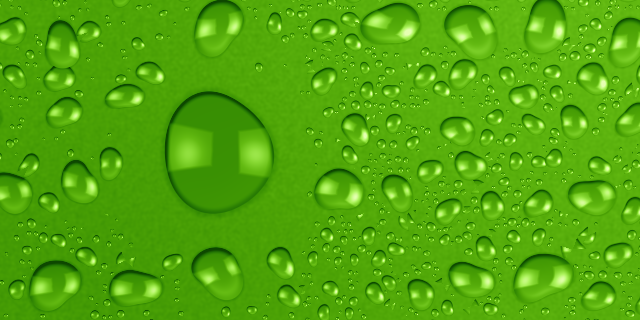
A WebGL 1 fragment shader for this texture:

```glsl
precision highp float;
// Water drops of many sizes beaded on a grained, softly lit green surface.
uniform vec2 u_resolution;

const vec2 HERO_CENTRE = vec2(0.675, 0.52);
const float HERO_RADIUS = 0.185;
const float SMALLEST_CELL = 0.022;
const float CELL_GROWTH = 1.85;
const float WARP = 0.045;
const float GRAIN = 0.75;
const float RIM_DEPTH = 2.5;
const vec3 SHADE = vec3(0.05, 0.28, 0.00);
const vec3 DEEP = vec3(0.13, 0.45, 0.01);
const vec3 DARK = vec3(0.22, 0.56, 0.01);
const vec3 LEAF = vec3(0.30, 0.64, 0.02);
const vec3 FRESH = vec3(0.39, 0.73, 0.07);
const vec3 LIME = vec3(0.53, 0.85, 0.20);
const vec3 PALE = vec3(0.69, 0.96, 0.38);
const vec3 GLINT = vec3(0.90, 1.00, 0.70);

vec2 hash(vec2 p) {
  vec3 q = fract(p.xyx * vec3(0.1031, 0.1030, 0.0973));
  q += dot(q, q.yzx + 33.33);
  return fract((q.xx + q.yz) * q.zy);
}

float corner(vec2 cell, vec2 f, vec2 o) {
  return dot(hash(cell + o) * 2.0 - 1.0, f - o);
}

float gradientNoise(vec2 p) {
  vec2 i = floor(p), f = p - i, s = f * f * (3.0 - 2.0 * f), e = vec2(1.0, 0.0);
  return mix(mix(corner(i, f, e.yy), corner(i, f, e.xy), s.x),
             mix(corner(i, f, e.yx), corner(i, f, e.xx), s.x), s.y);
}

// Tone 0..5 walks the main greens, with a shade below and a glint above
vec3 greenRamp(float t) {
  vec3 c = mix(SHADE, DEEP, clamp(t + 1.0, 0.0, 1.0));
  c = mix(c, DARK, clamp(t, 0.0, 1.0));
  c = mix(c, LEAF, clamp(t - 1.0, 0.0, 1.0));
  c = mix(c, FRESH, clamp(t - 2.0, 0.0, 1.0));
  c = mix(c, LIME, clamp(t - 3.0, 0.0, 1.0));
  c = mix(c, PALE, clamp(t - 4.0, 0.0, 1.0));
  return mix(c, GLINT, clamp(t - 5.0, 0.0, 1.0));
}

// A drop is: local position (edge at length 1), radius, random value
vec4 lobedDrop(vec2 p, vec2 centre, float r, vec2 rnd, float lobing) {
  vec2 u = (p - centre) / r + 1e-5;
  float a = atan(u.y, u.x);
  float lobe = 1.0 - lobing * (0.5 + 0.5 * cos(2.0 * a + 6.28 * rnd.x))
             - 0.4 * lobing * (0.5 + 0.5 * cos(3.0 * a + 6.28 * rnd.y));
  return vec4(u / lobe, r * lobe, rnd.y);
}

vec4 heroDrop(vec2 p) {
  return lobedDrop(p, HERO_CENTRE, HERO_RADIUS, vec2(0.9, 0.5), 0.07);
}

// Few beads around the hero and at left, crowds at right
float density(vec2 c, float layer) {
  float away = length((c - HERO_CENTRE) * vec2(0.95, 0.8));
  float small = mix(0.22, 0.9, smoothstep(0.7, 1.25, c.x)) + 0.6 * gradientNoise(c * 5.0);
  return layer > 2.5 ? 0.85 * smoothstep(0.17, 0.34, away)
                     : small * smoothstep(0.2, 0.5, away);
}

// Each drop stays within its own cell, rows are shifted at random
vec4 cellDrop(vec2 p, float layer, out vec2 centre) {
  float size = SMALLEST_CELL * pow(CELL_GROWTH, layer);
  float row = floor(p.y / size);
  float shift = hash(vec2(row + 50.0, layer * 17.0 + 3.0)).x;
  vec2 id = vec2(floor(p.x / size + shift), row);
  vec2 key = id + 37.0 * layer + 20.0;
  vec2 h = hash(key), g = hash(key + 101.0), jitter = hash(key + 211.0) - 0.5;
  float r = mix(0.2, 0.42, h.x);
  centre = (id + 0.5 + jitter * (1.0 - 2.24 * r) - vec2(shift, 0.0)) * size;
  if (g.x > density(centre, layer)) return vec4(9.0, 9.0, size, 0.0);
  return lobedDrop(p, centre, r * size, vec2(h.y, g.y), layer > 1.5 ? 0.26 : 0.12);
}

float gap(vec4 d) { return (length(d.xy) - 1.0) * d.z; }

// Reflected window, flaring towards the rim
float windowPatch(vec2 v, vec2 centre, vec2 halfSize, float soft) {
  vec2 e = abs(v - centre) - halfSize * vec2(1.0, 0.75 + 0.45 * abs(v.x));
  return 1.0 - smoothstep(-soft, soft, max(e.x, e.y));
}

float dropTone(vec4 d, float ground) {
  vec2 u = d.xy;
  float q = length(u), big = smoothstep(0.11, 0.16, d.z);
  float soft = clamp(0.005 / d.z, 0.035, 0.4);
  float tilt = (d.w - 0.5) * (1.0 - big);
  vec2 v = mat2(cos(tilt), sin(tilt), -sin(tilt), cos(tilt)) * u;
  float tone = 1.9 + 0.6 * (ground - 2.0) - 0.8 * big - mix(1.0, 0.2, big) * u.y;
  tone += (1.0 - 0.8 * big) * smoothstep(0.3, 0.85, q) * max(0.0, dot(u, vec2(0.5, -0.85)));
  float left = windowPatch(v, vec2(-0.5, 0.02), vec2(0.42, 0.34), soft);
  float right = windowPatch(v, vec2(0.68, 0.0), vec2(0.27, 0.4), soft);
  vec2 toLeft = v - vec2(-0.55, -0.08), toRight = v - vec2(0.68, -0.05);
  tone += left * (1.0 + 2.2 * exp(-11.0 * dot(toLeft, toLeft)));
  tone += right * (1.1 + 2.2 * exp(-13.0 * dot(toRight, toRight)));
  float rim = smoothstep(mix(0.7, 0.88, big), 1.0, q);
  return tone - RIM_DEPTH * rim * (0.75 + 0.3 * dot(u, vec2(-0.5, 0.8)));
}

// Lays a contact shadow, then the drop with a smooth edge
float layDrop(float tone, vec4 d, float ground) {
  float q = length(d.xy), edge = 0.7 / (u_resolution.y * d.z);
  tone -= 0.8 * (1.0 - smoothstep(1.0, 1.12, q));
  return mix(tone, dropTone(d, ground), 1.0 - smoothstep(1.0 - edge, 1.0 + edge, q));
}

void main() {
  vec2 p = gl_FragCoord.xy / u_resolution.y;
  float ground = 1.55 + 0.9 * smoothstep(0.2, 1.8, p.x) + 0.45 * smoothstep(0.1, 1.0, p.y);
  float tone = ground + GRAIN * (gradientNoise(p * 85.0) * 0.6 + gradientNoise(p * 38.0) * 0.4);
  vec2 s = p + WARP * vec2(gradientNoise(p * 2.6 + 7.0), gradientNoise(p * 2.6 + 31.0));
  vec2 centre, other;
  for (int i = 0; i < 5; i++) {
    vec4 d = cellDrop(s, float(i), centre);
    if (length(d.xy) > 1.3) continue;
    // Smaller drops give way to larger neighbours
    float room = gap(heroDrop(centre));
    for (int j = 1; j < 5; j++)
      if (j > i) room = min(room, gap(cellDrop(centre, float(j), other)));
    if (room > d.z + 0.003) tone = layDrop(tone, d, ground);
  }
  tone = layDrop(tone, heroDrop(s), ground);
  gl_FragColor = vec4(greenRamp(tone), 1.0);
}
```
